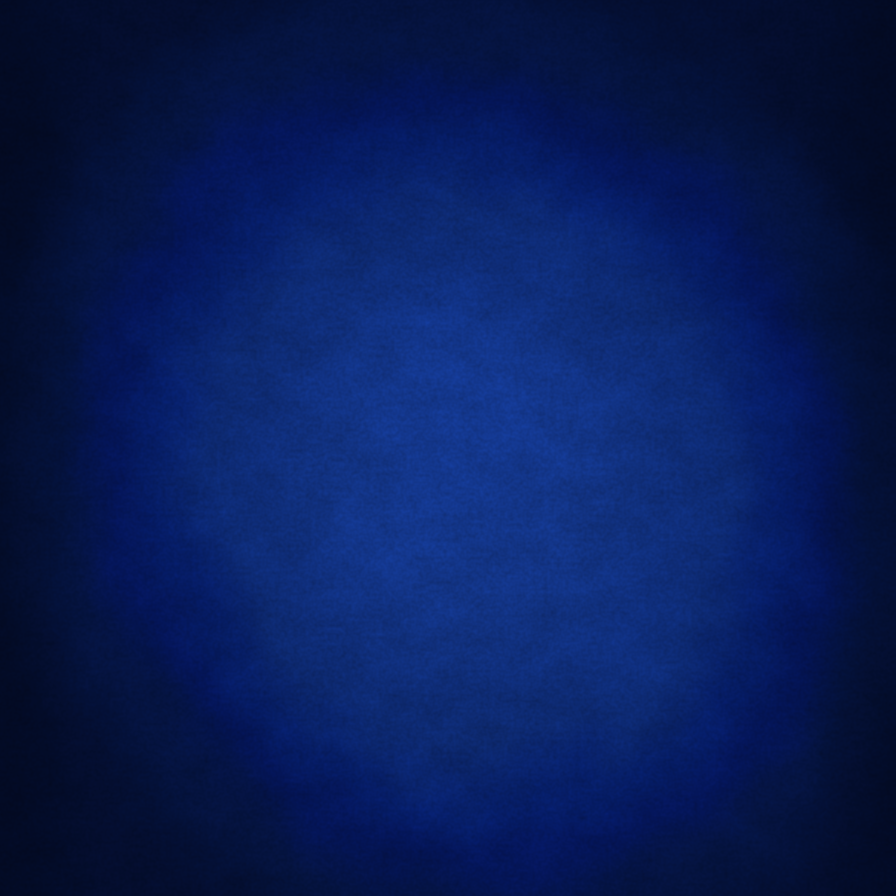
Reproduce this background procedurally as a Shadertoy shader.

```glsl
const vec2 GLOW_CENTER = vec2(0.525, 0.465);
const vec2 GLOW_RADII = vec2(0.39, 0.41);
const vec2 HIGHLIGHT_CENTER = vec2(0.53, 0.60);
const float DIAGONAL_SQUEEZE = 0.12;
const float RIM_WARP = 0.17;
const float CLOUD_STRENGTH = 0.17;
const float MOTTLE_STRENGTH = 0.17;
const float WEAVE_STRENGTH = 0.035;
const float GRAIN_STRENGTH = 0.16;
const float SIDE_SHADE = 0.20;

const vec3 CORE_BLUE = vec3(0.070, 0.200, 0.515);
const vec3 BODY_BLUE = vec3(0.050, 0.162, 0.445);
const vec3 HALO_BLUE = vec3(0.022, 0.112, 0.400);
const vec3 RIM_BLUE = vec3(0.016, 0.080, 0.340);
const vec3 DUSK_BLUE = vec3(0.018, 0.076, 0.250);
const vec3 NIGHT_BLUE = vec3(0.014, 0.052, 0.178);

vec2 gradientAt(vec2 cell) {
    vec3 h = fract(vec3(cell.xyx) * vec3(0.1031, 0.1030, 0.0973));
    h += dot(h, h.yzx + 33.33);
    float angle = 6.28318 * fract((h.x + h.y) * h.z);
    return vec2(cos(angle), sin(angle));
}

// Gradient noise, roughly -0.7 to 0.7
float gradientNoise(vec2 p) {
    vec2 cell = floor(p);
    vec2 f = fract(p);
    vec2 w = f * f * f * (f * (f * 6.0 - 15.0) + 10.0);
    vec2 e = vec2(0.0, 1.0);
    float a = dot(gradientAt(cell), f);
    float b = dot(gradientAt(cell + e.yx), f - e.yx);
    float c = dot(gradientAt(cell + e.xy), f - e.xy);
    float d = dot(gradientAt(cell + e.yy), f - e.yy);
    return mix(mix(a, b, w.x), mix(c, d, w.x), w.y);
}

float fbm(vec2 p) {
    float sum = 0.0;
    float amplitude = 0.5;
    for (int i = 0; i < 5; i++) {
        sum += amplitude * gradientNoise(p);
        p = mat2(1.6, 1.2, -1.2, 1.6) * p + 17.3;
        amplitude *= 0.55;
    }
    return sum;
}

// Colour from the glow centre (0) through its rim (1) to the corners
vec3 glowColor(float r) {
    vec3 color = mix(CORE_BLUE, BODY_BLUE, smoothstep(0.25, 0.78, r));
    color = mix(color, HALO_BLUE, smoothstep(0.70, 0.92, r));
    color = mix(color, RIM_BLUE, smoothstep(0.88, 1.05, r));
    color = mix(color, DUSK_BLUE, smoothstep(1.00, 1.20, r));
    return mix(color, NIGHT_BLUE, smoothstep(1.16, 1.50, r));
}

void mainImage(out vec4 fragColor, in vec2 fragCoord) {
    vec2 uv = fragCoord / iResolution.xy;

    // Uneven glow, fuller at the upper left and lower right
    vec2 offset = (uv - GLOW_CENTER) / GLOW_RADII;
    float radius = length(offset);
    float warp = fbm(uv * 4.0 + 3.7) + 0.5 * fbm(uv * 13.0 + 41.0);
    radius += RIM_WARP * warp * smoothstep(0.2, 0.8, radius);
    radius += DIAGONAL_SQUEEZE * offset.x * offset.y / (0.5 + dot(offset, offset));
    vec3 color = glowColor(radius);

    // Soft highlight above the centre, darker side margins
    vec2 toHighlight = (uv - HIGHLIGHT_CENTER) / vec2(0.20, 0.24);
    color *= 1.0 + 0.05 * exp(-dot(toHighlight, toHighlight));
    color *= 1.0 - SIDE_SHADE * smoothstep(0.38, 0.50, abs(uv.x - 0.5));

    // Worn cloth: clouds, mottling, threads and grain
    float clouds = fbm(uv * vec2(5.0, 6.5) + 9.1);
    float mottle = fbm(uv * vec2(22.0, 30.0) + 61.0);
    float weave = gradientNoise(uv * vec2(40.0, 190.0))
                + 0.7 * gradientNoise(uv * vec2(190.0, 40.0) + 80.0);
    float grain = gradientNoise(uv * vec2(150.0, 190.0) + 5.0) * 0.6
                + gradientNoise(uv * 293.0 + 31.0) * 0.6;
    float wear = CLOUD_STRENGTH * clouds + MOTTLE_STRENGTH * mottle
               + WEAVE_STRENGTH * weave + GRAIN_STRENGTH * grain;
    color *= 1.0 + wear;

    fragColor = vec4(clamp(color, 0.0, 1.0), 1.0);
}
```
